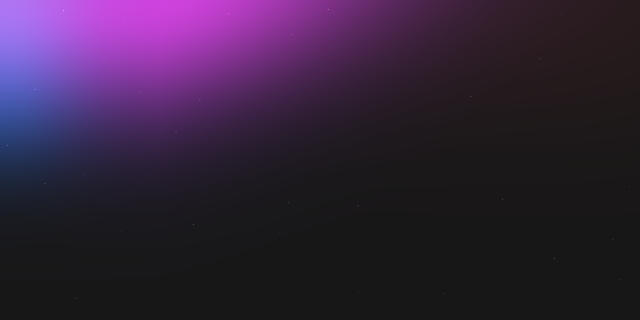
Reproduce this background procedurally as a Shadertoy shader.

```glsl
vec2 hash22(vec2 p) {
    vec3 q = fract(vec3(p.xyx) * vec3(0.1031, 0.103, 0.0973));
    q += dot(q, q.yzx + 33.33);
    return fract((q.xx + q.yz) * q.zy);
}

// Broad violet light falling from the upper left
vec3 violetLight(float x, float depth) {
    float right = max(x - 0.25, 0.0);
    vec3 falloff = vec3(9.0, 8.0, 8.0) * right * right
                 + 8.0 * right * depth
                 + vec3(8.5, 6.5, 7.0) * depth * depth;
    return vec3(0.71, 0.165, 0.77) * exp(-falloff);
}

// Pale corner above a blue patch on the left edge
vec3 leftLight(float x, float depth) {
    float edge = exp(-pow(x / 0.13, 2.0));
    float blue = exp(-pow((depth - 0.32) / 0.22, 2.0));
    float corner = exp(-9.0 * depth * depth);
    return edge * (vec3(-0.07, 0.10, 0.20) * blue
                 + vec3(-0.11, 0.19, 0.06) * corner);
}

// Sparse, dim dust: at most one speck per grid cell
float dust(vec2 p) {
    vec2 grid = p * 6.0;
    vec2 cell = floor(grid);
    vec2 traits = hash22(cell + 71.0);
    vec2 center = 0.1 + 0.8 * hash22(cell + 17.0);
    float speck = 1.0 - smoothstep(0.003, 0.018, length(fract(grid) - center));
    return speck * step(0.65, traits.x) * mix(0.08, 0.28, traits.y);
}

void mainImage(out vec4 fragColor, in vec2 fragCoord) {
    vec2 uv = fragCoord / iResolution.xy;
    float depth = 1.0 - uv.y;

    vec3 color = vec3(0.092, 0.090, 0.092);
    color += violetLight(uv.x, depth) + leftLight(uv.x, depth);

    // Warm trace toward the upper right
    float warmth = exp(-6.0 * (depth * depth + pow(uv.x - 0.85, 2.0)));
    color += vec3(0.065, 0.015, 0.018) * warmth;

    color += vec3(0.8, 0.75, 0.85) * dust(fragCoord / iResolution.y);
    fragColor = vec4(clamp(color, 0.0, 1.0), 1.0);
}
```
